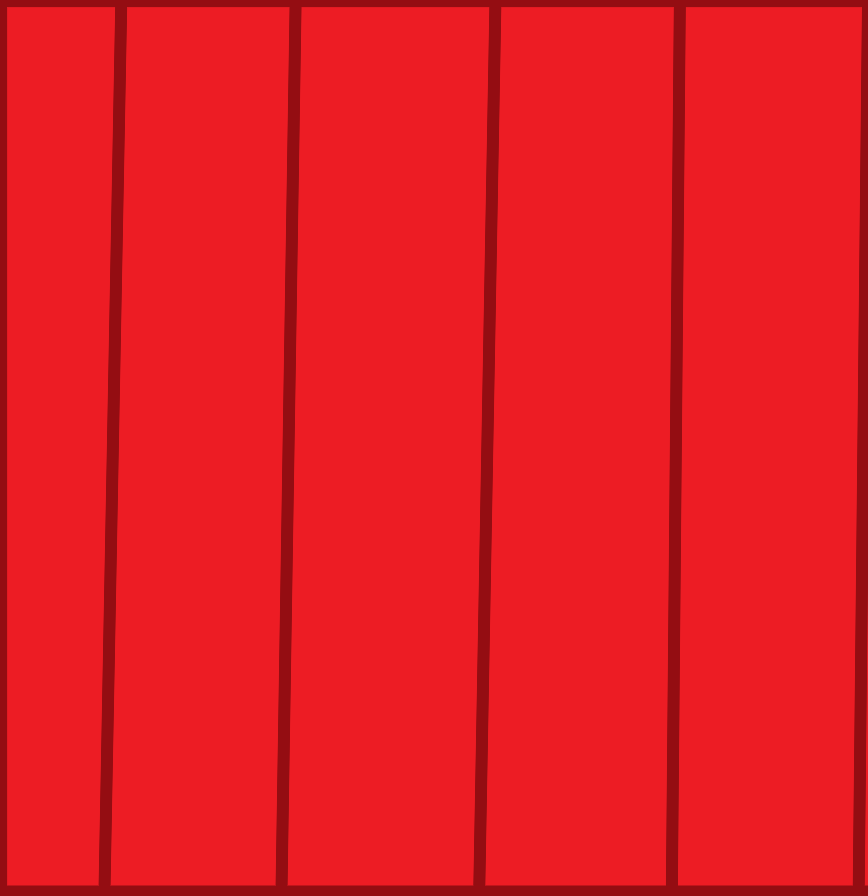
This pattern is drawn by a Shadertoy shader. Its source:

```glsl
#define PLANK_COLOR vec3(0.930, 0.110, 0.140)
#define SEAM_COLOR vec3(0.580, 0.050, 0.070)
#define SEAM_COUNT 5
#define FIRST_SEAM 0.1290
#define SEAM_PITCH 0.2164
#define SEAM_WIDTH 0.0139
#define LEFT_TRIM 0.0083
#define TOP_TRIM 0.0083
#define BOTTOM_TRIM 0.0121

// Per-seam variation: x = sideways shift, y = lean over the full height
const vec2 seamVariation[SEAM_COUNT] = vec2[](
    vec2( 0.0010, 0.0195),
    vec2(-0.0130, 0.0164),
    vec2(-0.0004, 0.0188),
    vec2( 0.0004, 0.0093),
    vec2( 0.0000, 0.0108)
);

// Signed distance to the nearest leaning seam
float seamDistance(vec2 p, float height) {
    float rise = p.y / height - 0.5;
    float d = 1.0;
    for (int i = 0; i < SEAM_COUNT; i++) {
        vec2 variation = seamVariation[i];
        float center = FIRST_SEAM + float(i) * SEAM_PITCH
                     + variation.x + variation.y * rise;
        d = min(d, abs(p.x - center) - 0.5 * SEAM_WIDTH);
    }
    return d;
}

// Signed distance to the trim on the left, top and bottom edges
float trimDistance(vec2 p, float height) {
    float horizontal = min(p.y - BOTTOM_TRIM, height - p.y - TOP_TRIM);
    return min(p.x - LEFT_TRIM, horizontal);
}

void mainImage(out vec4 fragColor, in vec2 fragCoord) {
    // Canvas width is one unit
    vec2 p = fragCoord / iResolution.x;
    float height = iResolution.y / iResolution.x;
    float pixel = 1.0 / iResolution.x;

    // Dark seams and trim over flat planks
    float d = min(seamDistance(p, height), trimDistance(p, height));
    float plank = smoothstep(-0.5 * pixel, 0.5 * pixel, d);
    fragColor = vec4(mix(SEAM_COLOR, PLANK_COLOR, plank), 1.0);
}
```
